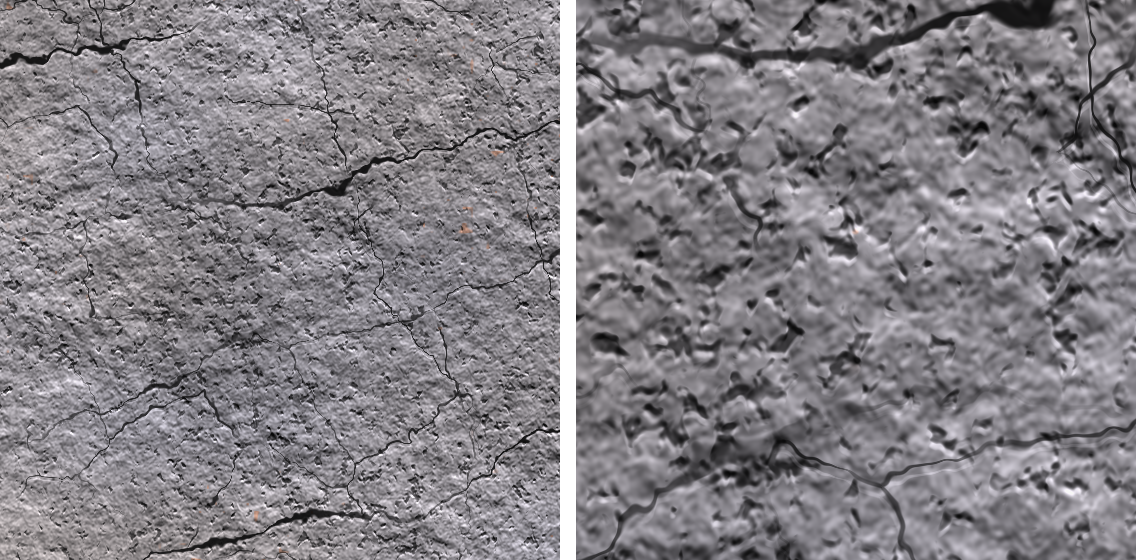
Left: the whole. Right: its middle third, enlarged.
A WebGL 2 fragment shader for this texture:

```glsl
#version 300 es
precision highp float;

uniform vec2 u_resolution;
out vec4 fragColor;

float hash(vec2 p) {
    return fract(sin(dot(p, vec2(127.1, 311.7))) * 43758.5453);
}

vec2 hash2(vec2 p) {
    return vec2(hash(p), hash(p + 37.3));
}

float noise(vec2 p) {
    vec2 i = floor(p), f = fract(p);
    f = f * f * (3.0 - 2.0 * f);
    return mix(mix(hash(i), hash(i + vec2(1, 0)), f.x),
               mix(hash(i + vec2(0, 1)), hash(i + vec2(1, 1)), f.x), f.y);
}

vec2 noise2(vec2 p) {
    return vec2(noise(p), noise(p + 31.7)) - 0.5;
}

// Patches where the surface has crumbled
float weathering(vec2 p) {
    return smoothstep(0.3, 0.75, 0.65 * noise(p * 5.0 + 13.0) + 0.35 * noise(p * 16.0));
}

// Small ragged hollows, crowded where weathered
float pits(vec2 p) {
    vec2 q = mat2(0.82, 0.57, -0.57, 0.82) * p + 0.005 * noise2(p * 110.0);
    float field = 0.5 * noise(q * 88.0) + 0.3 * noise(q * 180.0 + 3.0) + 0.2 * noise(q * 310.0);
    float weathered = weathering(p);
    return smoothstep(0.66 - 0.12 * weathered, 0.87 - 0.1 * weathered, field);
}

// Rotated octaves, from broad swells down to fine grain, with hollows cut in
float rockHeight(vec2 p) {
    float height = -0.22 * pits(p), amplitude = 0.9;
    p = (p + 0.006 * noise2(p * 60.0)) * 14.0;
    for (int i = 0; i < 5; i++) {
        height += amplitude * noise(p);
        p = mat2(1.64, 1.26, -1.26, 1.64) * p + 5.7;
        amplitude *= 0.64;
    }
    return height;
}

// Hairline cracks along cell borders; every border has its own strength
float hairlines(vec2 p, float ragged) {
    vec2 cell = floor(p), nearest = vec2(0), nearestId = vec2(0);
    float best = 9.0;
    for (int y = -1; y <= 1; y++)
    for (int x = -1; x <= 1; x++) {
        vec2 id = cell + vec2(x, y);
        vec2 site = id + hash2(id) - p;
        if (dot(site, site) < best) {
            best = dot(site, site);
            nearest = site;
            nearestId = id;
        }
    }
    float depth = 0.0;
    for (int y = -2; y <= 2; y++)
    for (int x = -2; x <= 2; x++) {
        vec2 id = nearestId + vec2(x, y);
        if (x == 0 && y == 0) continue;
        vec2 site = id + hash2(id) - p;
        float border = dot(0.5 * (nearest + site), normalize(site - nearest));
        float strength = smoothstep(0.1, 0.8, hash(nearestId + id));
        float width = 0.004 + 0.018 * strength * ragged;
        depth = max(depth, strength * smoothstep(width, width * 0.3, border));
    }
    return depth;
}

// Long fissures running along x, swelling and thinning on their way
float fissures(vec2 p, float slope, float seed, float girth, float ragged) {
    float depth = 0.0;
    for (float i = -1.0; i < 4.0; i++) {
        float row = i * 7.3 + seed;
        float path = 0.26 + 0.31 * i + slope * p.x
            + 0.15 * (noise(vec2(p.x * 4.0, row)) - 0.5)
            + 0.04 * (noise(vec2(p.x * 15.0, row)) - 0.5);
        float swell = smoothstep(0.3, 0.9, noise(vec2(p.x * 11.0, row + 3.0)));
        float width = 0.001 + girth * (0.003 + 0.009 * swell) * ragged;
        float presence = smoothstep(0.2, 0.45, noise(vec2(p.x * 4.0, row + 5.0)));
        depth = max(depth, presence * smoothstep(width * 1.2, width * 0.4, abs(p.y - path)));
    }
    return depth;
}

float crackDepth(vec2 p) {
    float ragged = 0.6 * noise(p * 38.0 + 6.0) + 0.4 * noise(p * 110.0);
    vec2 q = p + 0.016 * noise2(p * 40.0) + 0.007 * noise2(p * 120.0);
    float fade = smoothstep(0.3, 0.6, 0.6 * noise(p * 9.0 + 4.0) + 0.4 * noise(p * 28.0));
    float fine = hairlines((q + 0.07 * noise2(p * 7.0)) * vec2(4.6, 5.2) + 3.0, ragged);
    float climbing = fissures(q, 0.22, 2.0, 1.1, ragged);
    float steep = fissures(q.yx, -0.35, 61.0, 0.35, ragged);
    return max(climbing, fade * max(0.85 * fine, 0.9 * steep));
}

void main() {
    vec2 p = gl_FragCoord.xy / u_resolution.y;

    // Relief lit from above, with shadows deeper than highlights
    float slope = rockHeight(p) - rockHeight(p + vec2(0.0006, 0.0038));
    float relief = slope * mix(0.95, 1.5, noise(p * 5.0 + 8.0));
    float tone = 0.555 + relief * (relief < 0.0 ? 1.15 : 1.0);
    tone += 0.14 * (noise(p * 3.0 + 2.0) - 0.5) + 0.16 * (noise(p * 240.0) - 0.5);
    tone += 0.12 * exp(-18.0 * dot(p - vec2(0.58, 0.9), p - vec2(0.58, 0.9)));
    tone *= (1.0 - 0.5 * pits(p)) * (1.03 - 0.07 * weathering(p));

    // Dark cracks with a sunlit lower lip
    float crack = crackDepth(p);
    float lip = crackDepth(p + vec2(0.001, 0.006)) * (1.0 - crack);
    tone += 0.16 * lip;
    tone = mix(tone, 0.06, 0.95 * crack);

    // Cool grey stone, warmer in places, with rare rust specks
    float warmth = noise(p * 4.0 + 21.0) - 0.5;
    vec3 color = tone * vec3(1.01 + 0.03 * warmth, 0.98, 1.01 - 0.06 * warmth);
    float rust = smoothstep(0.9, 0.97, noise(p * 70.0 + 9.0)) * smoothstep(0.65, 0.8, noise(p * 8.0 + 40.0));
    color = mix(color, tone * vec3(1.15, 0.75, 0.55), 0.6 * rust);

    fragColor = vec4(clamp(color, 0.03, 0.97), 1.0);
}
```
